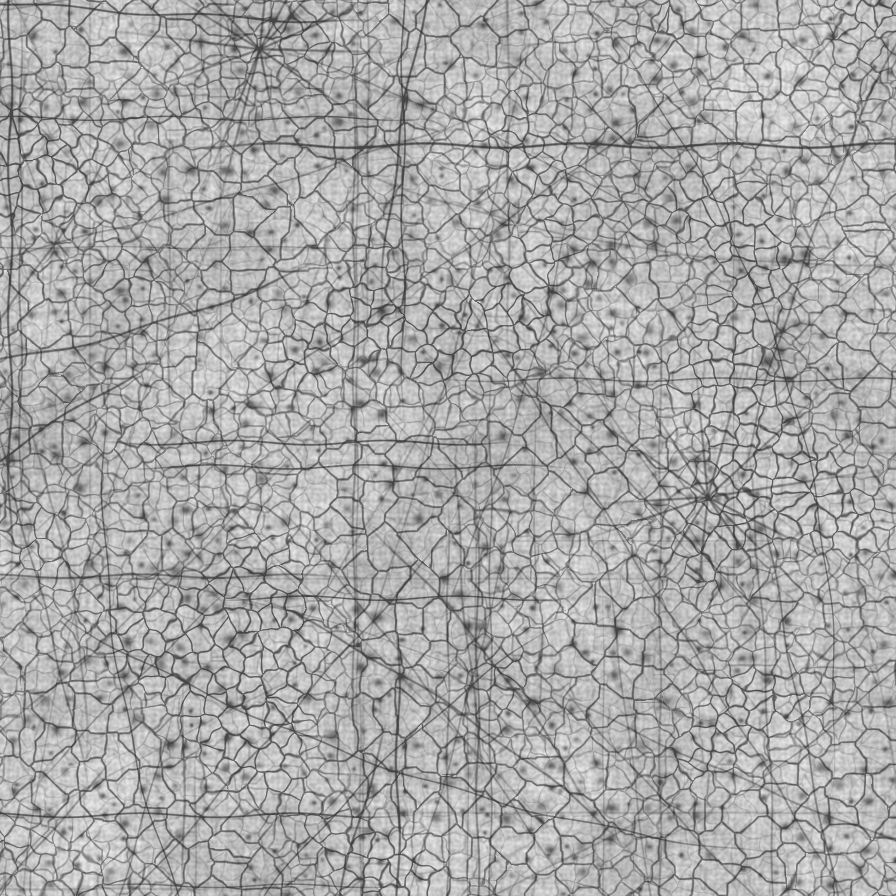
Reproduce this texture procedurally as a Shadertoy shader.

```glsl
// Weathered grey surface: cell cracks, long scratches, spoke fans, soft dark specks and fine grain.

const float PAPER_TONE    = 0.775;
const float CLOUD_AMOUNT  = 0.13;
const float GRAIN_AMOUNT  = 0.11;
const float WEAVE_AMOUNT  = 0.07;
const float LINE_SOFTNESS = 0.0013;
const float CRACK_WIDTH   = 0.0008;
const float FINE_CELLS    = 44.0;
const float BLOCK_CELLS   = 27.0;
const float SPECK_CELLS   = 42.0;
const float SPECK_DARK    = 0.56;
const int   SCRATCHES     = 110;
const int   SPOKES        = 13;
const float TAU           = 6.2831853;
const vec2  FAN_A         = vec2(0.29, 0.945);
const vec2  FAN_B         = vec2(0.79, 0.445);

vec2 hash2(vec2 p) {
    vec3 q = fract(vec3(p.xyx) * vec3(0.1031, 0.1030, 0.0973));
    q += dot(q, q.yzx + 33.33);
    return fract((q.xx + q.yz) * q.zy);
}

float gradientCorner(vec2 cell, vec2 offset) {
    float angle = TAU * hash2(cell).x;
    return dot(vec2(cos(angle), sin(angle)), offset);
}

float gradientNoise(vec2 p) {
    vec2 i = floor(p), f = fract(p), e = vec2(1.0, 0.0);
    vec2 u = f * f * f * (f * (f * 6.0 - 15.0) + 10.0);
    float low  = mix(gradientCorner(i, f), gradientCorner(i + e.xy, f - e.xy), u.x);
    float high = mix(gradientCorner(i + e.yx, f - e.yx), gradientCorner(i + 1.0, f - 1.0), u.x);
    return mix(low, high, u.y);
}

float fbm(vec2 p) {
    float sum = 0.0, gain = 0.6;
    for (int i = 0; i < 5; i++) {
        sum += gain * gradientNoise(p);
        p = mat2(1.6, 1.2, -1.2, 1.6) * p + 17.3;
        gain *= 0.62;
    }
    return sum;
}

float stroke(float d, float width) {
    return 1.0 - smoothstep(max(width - LINE_SOFTNESS, 0.0), width + LINE_SOFTNESS, abs(d));
}

// Distance to the cell borders; squareness blends round and diamond metrics.
float cellBorder(vec2 p, float cells, float squareness) {
    p *= cells;
    vec2 home = floor(p), nearSlope = vec2(0.0), nextSlope = vec2(0.0);
    float nearest = 9.0, next = 9.0;
    for (int y = -2; y <= 2; y++)
    for (int x = -2; x <= 2; x++) {
        vec2 cell = home + vec2(x, y);
        vec2 v = cell + hash2(cell + cells) - p;
        float d = mix(length(v), abs(v.x) + abs(v.y), squareness);
        vec2 slope = mix(v / max(length(v), 1e-4), sign(v), squareness);
        if (d < nearest) {
            next = nearest; nextSlope = nearSlope;
            nearest = d; nearSlope = slope;
        } else if (d < next) {
            next = d; nextSlope = slope;
        }
    }
    return (next - nearest) / max(length(nearSlope - nextSlope), 0.35) / cells;
}

// Soft round specks, gathered in loose clusters.
float specks(vec2 p) {
    vec2 q = p * SPECK_CELLS, home = floor(q);
    float dark = 0.0;
    for (int y = -1; y <= 1; y++)
    for (int x = -1; x <= 1; x++) {
        vec2 cell = home + vec2(x, y);
        vec2 place = hash2(cell + 91.0), kind = hash2(cell + 207.0);
        float chance = 0.56 + 0.8 * gradientNoise(cell * 0.17);
        vec2 v = (cell + place - q) * vec2(0.8 + 0.4 * place.y, 1.1);
        float radius = mix(0.12, 0.27, kind.y * kind.y);
        float spot = exp(-dot(v, v) / (radius * radius)) * (0.5 + 0.5 * place.x);
        dark = max(dark, spot * step(kind.x, chance));
    }
    return dark;
}

// Long, slightly bowed scratches; nearly half lie along the axes.
float scratches(vec2 p) {
    float light = 1.0;
    for (int i = 0; i < SCRATCHES; i++) {
        float id = float(i);
        vec2 center = hash2(vec2(id, 3.7)) * 1.2 - 0.1;
        vec2 shape = hash2(vec2(id, 41.3)), look = hash2(vec2(id, 77.9));
        bool axial = i % 9 < 4;
        float angle = axial ? floor(shape.x * 4.0) * TAU / 4.0 : shape.x * TAU;
        vec2 along = vec2(cos(angle), sin(angle)), v = p - center;
        float t = dot(v, along), side = dot(v, vec2(-along.y, along.x));
        float bow = axial ? 0.0 : (shape.y - 0.5) * 0.9;
        float wobble = 0.0025 * sin(t * 37.0 + id) * look.y;
        float reach = mix(0.12, 0.55, look.x);
        float fade = 1.0 - smoothstep(reach * 0.6, reach, abs(t));
        float weight = mix(0.15, 0.6, look.y * look.y);
        float d = side + bow * t * t + wobble;
        float halo = 0.16 * exp(-abs(d) / 0.004);
        light *= 1.0 - weight * fade * max(stroke(d, mix(0.0004, 0.0014, shape.y)), halo);
    }
    return light;
}

float spokeFan(vec2 p, vec2 hub) {
    float light = 1.0, r = length(p - hub);
    for (int i = 0; i < SPOKES; i++) {
        vec2 h = hash2(vec2(float(i), hub.x * 100.0));
        float angle = TAU * (float(i) + h.x) / float(SPOKES);
        vec2 dir = vec2(cos(angle), sin(angle)), v = p - hub;
        float ahead = step(0.0, dot(v, dir));
        float fade = 1.0 - smoothstep(0.03, 0.12 + 0.16 * h.y, r);
        light *= 1.0 - 0.42 * ahead * fade * stroke(dot(v, vec2(-dir.y, dir.x)), 0.0012);
    }
    return light;
}

void mainImage(out vec4 fragColor, in vec2 fragCoord) {
    vec2 p = fragCoord / iResolution.y;

    // Mottled ground with grain and a faint weave
    float tone = PAPER_TONE + CLOUD_AMOUNT * fbm(p * 5.0);
    tone += GRAIN_AMOUNT * (gradientNoise(p * 230.0) + 0.7 * gradientNoise(p * 95.0 + 9.0));
    tone += WEAVE_AMOUNT * (gradientNoise(p * vec2(12.0, 210.0)) + gradientNoise(p * vec2(210.0, 12.0) + 5.0));

    // Cracks, strong in some patches and faint in others
    vec2 warp = vec2(gradientNoise(p * 70.0), gradientNoise(p * 70.0 + 31.0));
    float patches = gradientNoise(p * 5.5 + 3.0);
    float fine  = stroke(cellBorder(p + 0.006 * warp, FINE_CELLS, 0.0), CRACK_WIDTH);
    float block = stroke(cellBorder(p + 0.002 * warp, BLOCK_CELLS, 0.75), CRACK_WIDTH);
    tone *= 1.0 - fine * mix(0.12, 0.56, smoothstep(-0.25, 0.3, patches));
    tone *= 1.0 - block * mix(0.15, 0.5, smoothstep(-0.3, 0.25, -patches));

    // Scratches, fans and specks
    tone *= scratches(p) * spokeFan(p, FAN_A) * spokeFan(p, FAN_B);
    tone *= 1.0 - SPECK_DARK * specks(p);

    fragColor = vec4(vec3(clamp(tone, 0.27, 0.9)), 1.0);
}
```
